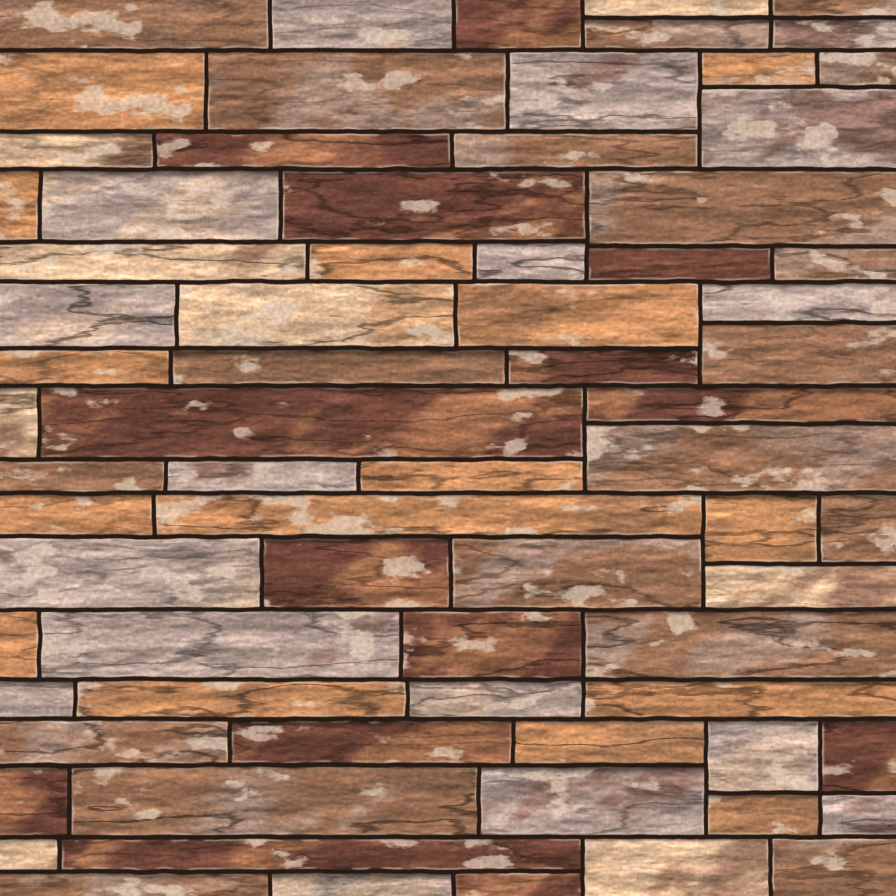
This texture is drawn by a three.js fragment shader. Its source:

```glsl
varying vec2 vUv;

const float PAIRS = 8.0;           // thick + thin course pairs down the wall
const float PAIR_OFFSET = 0.4;     // where the first pair starts, in pairs
const float PAIR_JITTER = 0.14;
const vec2 SPLIT = vec2(0.788, 0.655); // main joint in even and odd pairs
const vec2 THIN_SHARE = vec2(0.29, 0.40);
const float JOINT = 0.0012;
const float EDGE_SOFT = 0.0022;
const float CORNER = 0.004;
const float WOBBLE = 0.0032;

const vec3 MAROON = vec3(0.43, 0.27, 0.22);
const vec3 OCHRE = vec3(0.77, 0.54, 0.37);
const vec3 BROWN = vec3(0.58, 0.42, 0.32);
const vec3 MAUVE = vec3(0.70, 0.61, 0.57);
const vec3 CREAM = vec3(0.88, 0.73, 0.59);
const vec3 CHIP = vec3(0.89, 0.80, 0.72);
const vec3 GAP = vec3(0.15, 0.10, 0.08);

struct Stone { vec2 lo; vec2 hi; float tone; float seed; };

float hash(vec2 p) {
  return fract(sin(dot(p, vec2(127.1, 311.7))) * 43758.5453);
}

float noise(vec2 p) {
  vec2 cell = mod(floor(p), 289.0);
  vec2 f = fract(p);
  f = f * f * (3.0 - 2.0 * f);
  return mix(mix(hash(cell), hash(cell + vec2(1.0, 0.0)), f.x),
             mix(hash(cell + vec2(0.0, 1.0)), hash(cell + 1.0), f.x), f.y);
}

float fbm(vec2 p) {
  float sum = 0.0, amp = 0.5;
  for (int i = 0; i < 5; i++) {
    sum += amp * noise(p);
    p = p * 2.03 + 7.3;
    amp *= 0.5;
  }
  return sum;
}

float pairEdge(float k) {
  return k + PAIR_JITTER * hash(vec2(mod(k, PAIRS), 4.0));
}

// Stone under p, with y running down
Stone findStone(vec2 p) {
  float t = p.y * PAIRS - PAIR_OFFSET;
  float k = floor(t);
  if (t < pairEdge(k)) k -= 1.0;
  float id = mod(k, PAIRS);

  // Thick and thin courses trade places across the main joint
  float joint = mix(SPLIT.x, SPLIT.y, mod(id, 2.0)) + 0.016 * (hash(vec2(id, 9.0)) - 0.5);
  bool onRight = p.x > joint;
  bool swapped = abs(mod(id, 4.0) - 1.0) > 0.5 && (onRight == (id < 3.5));
  float thin = mix(THIN_SHARE.x, THIN_SHARE.y, hash(vec2(id, onRight ? 2.0 : 1.0)));
  float top = pairEdge(k), base = pairEdge(k + 1.0);
  float middle = mix(top, base, swapped ? thin : 1.0 - thin);
  bool isLower = t > middle;
  vec2 rows = isLower ? vec2(middle, base) : vec2(top, middle);
  float row = id * 2.0 + (isLower ? 1.0 : 0.0);

  // Vertical joints of this course
  float first = mix(0.03, 0.35, hash(vec2(row, 21.0)));
  float second = mix(first, joint, mix(0.42, 0.68, hash(vec2(row, 22.0))));
  if (hash(vec2(row, 23.0)) < 0.25) second = joint;
  float last = hash(vec2(row, 24.0)) < 0.35 ? mix(joint, 1.0, 0.6) : 1.1;
  vec2 cols = vec2(-0.1, first);
  float slot = 0.0;
  if (p.x > first) { cols = vec2(first, second); slot = 1.0; }
  if (p.x > second) { cols = vec2(second, joint); slot = 2.0; }
  if (onRight) { cols = vec2(joint, last); slot = 3.0; }
  if (p.x > last) { cols = vec2(last, 1.1); slot = 4.0; }

  float seed = hash(vec2(row + 3.0, slot + 31.0));
  float tone = fract(slot * 0.382 + row * 0.618 + seed * 0.3);
  rows = (rows + PAIR_OFFSET) / PAIRS;
  return Stone(vec2(cols.x, rows.x), vec2(cols.y, rows.y), tone, seed);
}

vec3 stoneColor(float tone) {
  if (tone < 0.20) return MAROON;
  if (tone < 0.44) return OCHRE;
  if (tone < 0.64) return BROWN;
  return tone < 0.87 ? MAUVE : CREAM;
}

void main() {
  vec2 p = vec2(vUv.x, 1.0 - vUv.y);
  p += WOBBLE * (vec2(fbm(p * 45.0), fbm(p * 38.0 + 19.0)) - 0.48);
  Stone s = findStone(p);
  vec2 q = p + s.seed * vec2(3.0, 5.0);

  // Mineral colour: stains, bedding streaks and dark cracks
  float stain = fbm(vec2(q.x + q.y * 0.8, q.y) * vec2(11.0, 13.0));
  float streak = fbm(q * vec2(10.0, 75.0));
  float crack = 1.0 - abs(2.0 * fbm(q * vec2(7.0, 38.0) + 5.0) - 0.96);
  vec3 color = stoneColor(s.tone);
  color = mix(color, stoneColor(fract(s.tone + 0.23)), 0.55 * smoothstep(0.49, 0.66, stain));
  color *= 0.76 + 0.52 * streak;
  color *= 1.0 - mix(0.12, 0.42, fract(s.seed * 7.0)) * smoothstep(0.90, 1.0, crack);

  // Split relief lit from above, pale chips and grain
  vec2 reliefScale = vec2(15.0, 46.0);
  float relief = fbm((q + vec2(0.001, 0.003)) * reliefScale) - fbm(q * reliefScale);
  color *= 1.0 + clamp(1.7 * relief, -0.3, 0.3);
  float chip = smoothstep(0.61, 0.70, fbm(q * vec2(20.0, 40.0) + 11.0));
  color = mix(color, CHIP, 0.7 * chip);
  color *= 0.89 + 0.13 * noise(q * 260.0) + 0.10 * noise(q * 410.0);

  // Distance inward from the rounded outline
  vec2 extent = 0.5 * (s.hi - s.lo);
  vec2 corner = abs(p - 0.5 * (s.lo + s.hi)) - extent + CORNER;
  float inset = CORNER - length(max(corner, 0.0)) - min(max(corner.x, corner.y), 0.0);

  // Worn rim, lower bevel and shadow cast on recessed stones
  float recess = fract(s.seed * 13.0);
  float rim = smoothstep(0.001, 0.003, inset) * (1.0 - smoothstep(0.003, 0.006, inset));
  color = mix(color, CHIP, rim * 0.55 * smoothstep(0.3, 0.65, noise(q * 55.0)));
  color *= mix(0.72, 1.0, smoothstep(0.0, 0.005, s.hi.y - p.y));
  float shadowWidth = mix(0.003, 0.013, recess * recess);
  color *= mix(0.35, 1.0, smoothstep(0.0, shadowWidth, p.y - s.lo.y));

  color = mix(GAP, color, smoothstep(JOINT, JOINT + EDGE_SOFT, inset));
  gl_FragColor = vec4(clamp(color, 0.0, 1.0), 1.0);
}
```
